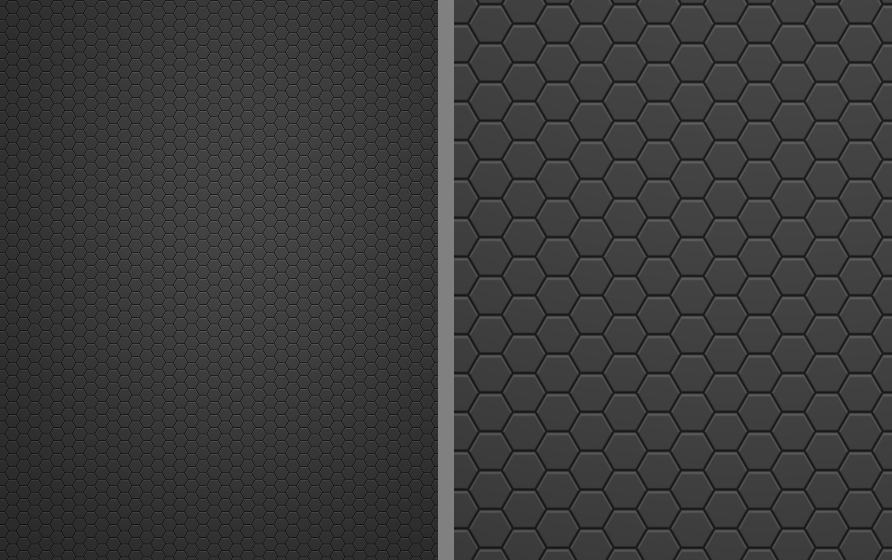
Left, the full canvas; right, a detail of the centre.
Write a WebGL 2 fragment shader that draws this pattern.

```glsl
#version 300 es
precision highp float;
// Dark sheet of small flat-topped hexagonal tiles, about 19.5 pairs of columns by 43 rows.
// Thin dark grooves with a pale lower lip come from a hexagon distance function;
// a soft off-centre glow lights the whole sheet.
uniform vec2 u_resolution;
out vec4 fragColor;

// Position relative to the centre of the nearest tile (tile height is 1)
vec2 tileLocal(vec2 q) {
  const vec2 period = vec2(1.73205, 1.0);
  vec2 a = mod(q + 0.5 * period, period) - 0.5 * period;
  vec2 b = mod(q, period) - 0.5 * period;
  return dot(a, a) < dot(b, b) ? a : b;
}

// Distance from the nearest tile edge
float edgeDistance(vec2 q) {
  vec2 h = abs(tileLocal(q));
  return 0.5 - max(h.y, dot(h, vec2(0.86603, 0.5)));
}

// Smooth line of the given half width
float line(float dist, float halfWidth, float soft) {
  return 1.0 - smoothstep(halfWidth - soft, halfWidth + soft, dist);
}

void main() {
  const float tileHeight = 0.02955;
  vec2 uv = gl_FragCoord.xy / u_resolution;
  vec2 p = gl_FragCoord.xy / u_resolution.x;
  vec2 q = (p - vec2(0.3867, 0.8197)) / tileHeight;
  float soft = max(0.5 / (tileHeight * u_resolution.x), 0.03);

  // Broad glow, right of centre and above the middle
  float fall = length((uv - vec2(0.57, 0.62)) * vec2(1.0, 0.95));
  float light = mix(0.264, 0.165, smoothstep(0.0, 0.85, fall));

  // Tile face, slightly brighter towards its top
  float shade = light * (1.0 + 0.04 * tileLocal(q).y);

  // Pale lip just below each groove, then the groove itself
  float lip = line(edgeDistance(q + vec2(0.0, 0.075)), 0.028, soft);
  float groove = line(edgeDistance(q), 0.03, soft);
  shade = mix(shade, light * 1.6, 0.7 * lip);
  shade = mix(shade, light * 0.38, groove);

  fragColor = vec4(vec3(shade), 1.0);
}
```
